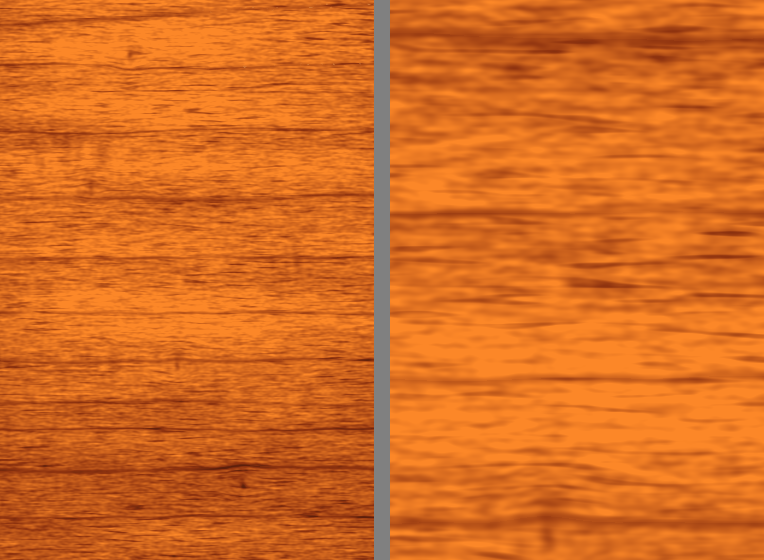
Left, the full canvas; right, a detail of the centre.
A Shadertoy shader for this texture:

```glsl
#define VEIN_COUNT 11
#define KNOT_COUNT 4
#define VEIN_WIDTH 0.0030
#define VEIN_HALO 0.014
#define VEIN_DEPTH 0.72
#define PORE_DEPTH 0.50
#define FIBRE_CONTRAST 0.65
#define BAND_CONTRAST 0.50
#define STAIN_DEPTH 0.50
#define DARK_VEIN vec3(0.36, 0.12, 0.045)
#define RED_WOOD vec3(0.56, 0.20, 0.06)
#define GOLD_WOOD vec3(0.95, 0.50, 0.147)

vec2 hash2(vec2 p) {
    vec3 q = fract(p.xyx * vec3(0.1031, 0.1030, 0.0973));
    q += dot(q, q.yzx + 33.33);
    return fract((q.xx + q.yz) * q.zy);
}

float cornerSlope(vec2 cell, vec2 offset) {
    return dot(hash2(cell) * 2.0 - 1.0, offset);
}

float gradientNoise(vec2 p) {
    vec2 c = floor(p), f = p - c;
    vec2 w = f * f * f * (f * (f * 6.0 - 15.0) + 10.0);
    vec2 e = vec2(1.0, 0.0);
    float low = mix(cornerSlope(c, f), cornerSlope(c + e, f - e), w.x);
    float high = mix(cornerSlope(c + e.yx, f - e.yx), cornerSlope(c + 1.0, f - 1.0), w.x);
    return mix(low, high, w.y);
}

// Growth lines: x is the dark core, y the soft shade below it
vec2 veins(vec2 p, float pixel) {
    vec2 shade = vec2(0.0);
    for (int i = 0; i < VEIN_COUNT; i++) {
        float k = float(i);
        vec2 rnd = hash2(vec2(k * 7.3 + 2.0, 41.0));
        float bow = sin(k * 0.31416);
        float height = 0.076 + 0.0904 * k - 0.09 * bow * bow + 0.016 * (rnd.x - 0.5);
        float slope = 0.05 * rnd.y * smoothstep(0.6, 0.8, height);
        float wave = 0.013 * gradientNoise(vec2(p.x * 3.0, k * 5.7 + 0.4))
                   + 0.003 * gradientNoise(vec2(p.x * 17.0, k * 3.3 + 0.6));
        float d = p.y - height - slope * (p.x - 0.33) - wave;
        float strength = mix(0.5, 1.0, rnd.x)
                       * (0.85 + 0.9 * gradientNoise(vec2(p.x * 9.0, k * 9.1 + 0.5)));
        float width = max(VEIN_WIDTH * mix(0.6, 1.25, rnd.y), pixel);
        float below = exp(-abs(d) / VEIN_HALO) * (d < 0.0 ? 1.0 : 0.45);
        shade += strength * vec2(exp(-d * d / (width * width)), below);
    }
    return shade;
}

void mainImage(out vec4 fragColor, in vec2 fragCoord) {
    vec2 p = fragCoord / iResolution.y;
    float aspect = iResolution.x / iResolution.y;
    float pixel = 1.0 / iResolution.y;

    // Small knots darken the wood and push the grain aside
    vec2 grain = p;
    float knot = 0.0;
    for (int i = 0; i < KNOT_COUNT; i++) {
        float k = float(i);
        vec2 rnd = hash2(vec2(k * 3.7 + 5.0, 17.0));
        vec2 q = p - vec2(aspect * mix(0.2, 0.8, rnd.x), (k + 0.3 + 0.4 * rnd.y) / float(KNOT_COUNT));
        grain.y -= 0.35 * q.y * exp(-dot(q, q) / 0.0009);
        q.x += 0.004 * gradientNoise(vec2(q.y * 90.0, k + 0.5));
        float fleck = exp(-dot(q * vec2(210.0, 130.0), q * vec2(210.0, 130.0)));
        q.y -= 0.016;
        float smear = exp(-dot(q * vec2(75.0, 48.0), q * vec2(75.0, 48.0)));
        knot += 0.55 * fleck + 0.22 * smear;
    }
    grain.y += 0.007 * gradientNoise(p * vec2(3.0, 5.0));

    // Light falls off toward the bottom and the sides
    float tone = mix(0.57, 0.92, smoothstep(0.05, 0.5, p.y));
    tone -= 0.16 * pow(abs(2.0 * p.x / aspect - 1.0), 3.0);

    // Broad bands and fine fibres
    tone += BAND_CONTRAST * (gradientNoise(grain * vec2(1.6, 15.0) + 3.0)
                     + 0.6 * gradientNoise(grain * vec2(5.0, 48.0) + 8.0));
    float fibre = gradientNoise(grain * vec2(30.0, 190.0) + 21.0)
                + 0.6 * gradientNoise(grain * vec2(95.0, 260.0) + 57.0);
    tone += FIBRE_CONTRAST * fibre;

    // Short dark pores
    float pores = smoothstep(0.08, 0.42, gradientNoise(grain * vec2(19.0, 215.0) + 91.0));
    float poreDensity = 0.8 + gradientNoise(p * vec2(4.0, 9.0) + 13.0);
    tone -= PORE_DEPTH * pores * poreDensity;

    // Thin broken pencil lines
    float ridge = abs(gradientNoise(grain * vec2(1.3, 34.0) + 70.0));
    float pencil = 1.0 - smoothstep(0.0, 0.045, ridge);
    tone -= 0.28 * pencil * smoothstep(0.0, 0.3, gradientNoise(grain * vec2(4.0, 22.0) + 35.0));

    // Faint stains across the grain
    float patches = smoothstep(0.05, 0.35, gradientNoise(p * vec2(2.5, 6.0) + 27.0));
    float stain = max(gradientNoise(p * vec2(48.0, 13.0) + 63.0), 0.0);
    tone -= STAIN_DEPTH * patches * stain + knot;

    vec2 vein = veins(grain, pixel);
    tone -= VEIN_DEPTH * vein.x * (0.9 + 0.8 * fibre) + 0.2 * vein.y;

    // Map tone to wood colours
    vec3 color = mix(RED_WOOD, GOLD_WOOD, clamp(tone, 0.0, 1.1));
    color = mix(color, DARK_VEIN, smoothstep(0.0, 0.55, -tone));

    // Tiny varnish glints on the upper veins
    float speck = smoothstep(0.26, 0.45, gradientNoise(p * vec2(150.0, 190.0) + 44.0));
    float glint = speck * min(vein.x, 1.0) * smoothstep(0.7, 0.85, p.y) * smoothstep(0.25, 0.5, p.x);
    color = mix(color, vec3(0.96, 0.68, 0.38), 0.75 * glint);

    fragColor = vec4(color, 1.0);
}
```
